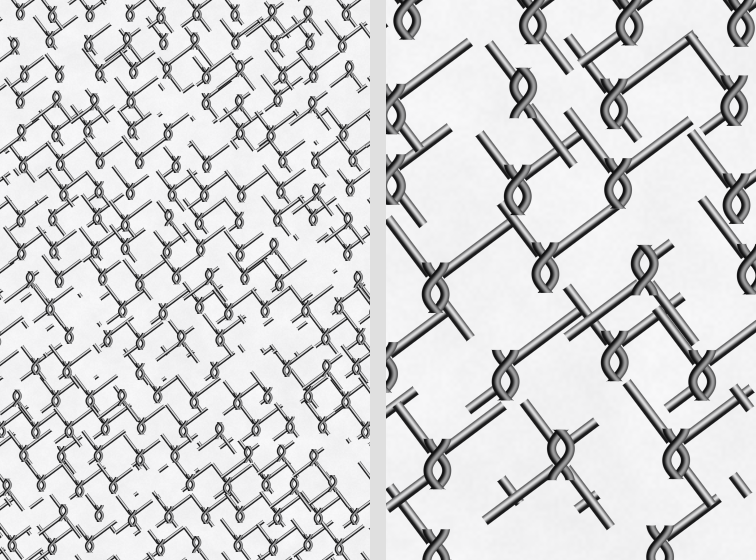
Left: the whole. Right: its middle third, enlarged.
This pattern is drawn by a WebGL 1 fragment shader. Its source:

```glsl
precision highp float;
uniform vec2 u_resolution;

#define ROWS 18.0
#define CELL vec2(1.17, 0.95)
#define JITTER vec2(0.28, 0.24)
#define WIRE 0.054
#define RISE_RIGHT vec2(0.80, 0.60)
#define RISE_LEFT vec2(-0.60, 0.80)
#define KNOT_SHARE 0.9
#define FLIP_SHARE 0.14
#define PAPER 0.953
#define METAL_DARK 0.10
#define METAL_LIGHT 0.86

float hash(vec2 p) {
  vec3 q = fract(p.xyx * vec3(0.1031, 0.1030, 0.0973));
  q += dot(q, q.yzx + 33.33);
  return fract((q.x + q.y) * q.z);
}

float noise(vec2 p) {
  vec2 i = floor(p), f = fract(p);
  f = f * f * (3.0 - 2.0 * f);
  vec2 e = vec2(0.0, 1.0);
  return mix(mix(hash(i), hash(i + e.yx), f.x),
             mix(hash(i + e.xy), hash(i + e.yy), f.x), f.y);
}

// Round wire lit from above: t runs from -1 (lower edge) to 1 (upper edge)
float metal(float t) {
  float body = mix(METAL_DARK, METAL_LIGHT, smoothstep(-0.65, 0.25, t));
  return body - 0.5 * smoothstep(0.3, 1.0, t);
}

void paint(inout float tone, float shade, float dist, float pixel) {
  tone = mix(tone, shade, 1.0 - smoothstep(-0.7 * pixel, 0.7 * pixel, dist));
}

// Straight wire with cut ends
void arm(inout float tone, vec2 p, vec2 start, vec2 dir, float len,
         float facing, float pixel) {
  vec2 q = p - start;
  vec2 normal = vec2(-dir.y, dir.x) * sign(dir.x);
  float across = dot(q, normal);
  float along = abs(dot(q, dir) - 0.5 * len) - 0.5 * len;
  paint(tone, metal(facing * across / WIRE), max(along, abs(across) - WIRE), pixel);
}

// One of the two strands that twist around each other in a knot
void strand(inout float tone, vec2 p, float side, float facing, float pixel) {
  float phase = (p.y + 0.25) * 8.7;
  float slope = 0.87 * cos(phase);
  float across = (p.x - side * 0.1 * sin(phase)) / sqrt(1.0 + slope * slope);
  float dist = max(abs(across) - 0.9 * WIRE, abs(p.y) - 0.27);
  paint(tone, 0.72 * metal(facing * across / WIRE), dist, pixel);
}

// Knot with two long arms above it and sometimes short ones below
void link(inout float tone, vec2 p, vec2 id, float pixel) {
  float facing = hash(id + 5.3) < FLIP_SHARE ? -1.0 : 1.0;
  float knotted = step(hash(id + 11.7), KNOT_SHARE);
  vec2 q = p * facing;
  float gap = 0.35 * (1.0 - knotted);

  for (int k = 0; k < 4; k++) {
    float n = float(k);
    bool isRight = k == 0 || k == 3;
    bool isUpper = k < 2;
    float chance = hash(id + 17.0 * n + 2.9);
    float size = hash(id + 23.0 * n + 8.1);
    vec2 dir = k == 0 ? RISE_RIGHT : k == 1 ? RISE_LEFT
             : k == 2 ? -RISE_RIGHT : -RISE_LEFT;
    float longest = isRight ? 0.97 : 0.80;
    float len = isUpper ? longest * mix(0.62, 1.05, sqrt(size))
                        : mix(0.22, 0.62, size);
    vec2 start = vec2(isRight ? 0.06 : -0.06, isUpper ? 0.14 : -0.12);
    if (chance < (isUpper ? 0.92 : 0.42))
      arm(tone, q, start + dir * gap, dir, max(len - 1.4 * gap, 0.14), facing, pixel);
  }
  if (knotted > 0.5) {
    strand(tone, q, 1.0, facing, pixel);
    strand(tone, q, -1.0, facing, pixel);
  }
}

void main() {
  float pixel = ROWS / u_resolution.y;
  vec2 p = gl_FragCoord.xy * pixel;

  // Paper with soft mottling and fine grain
  float tone = PAPER + 0.022 * (noise(p * 1.3) - 0.5)
             + 0.014 * (noise(p * 5.0 + 40.0) - 0.5)
             + 0.016 * (noise(p * 24.0) - 0.5);

  // Rows of loose links, each row shifted sideways
  float row = floor(p.y / CELL.y);
  for (int j = -1; j <= 1; j++) {
    float y = row + float(j);
    float shift = hash(vec2(y, 71.0));
    float column = floor(p.x / CELL.x - shift);
    for (int i = -1; i <= 1; i++) {
      vec2 id = vec2(column + float(i), y);
      vec2 offset = vec2(hash(id + 31.4), hash(id + 57.2)) - 0.5;
      vec2 center = (id + vec2(0.5 + shift, 0.5)) * CELL + offset * JITTER;
      link(tone, p - center, id + 100.0, pixel);
    }
  }
  gl_FragColor = vec4(vec3(tone) + vec3(0.0, 0.0, 0.004), 1.0);
}
```
